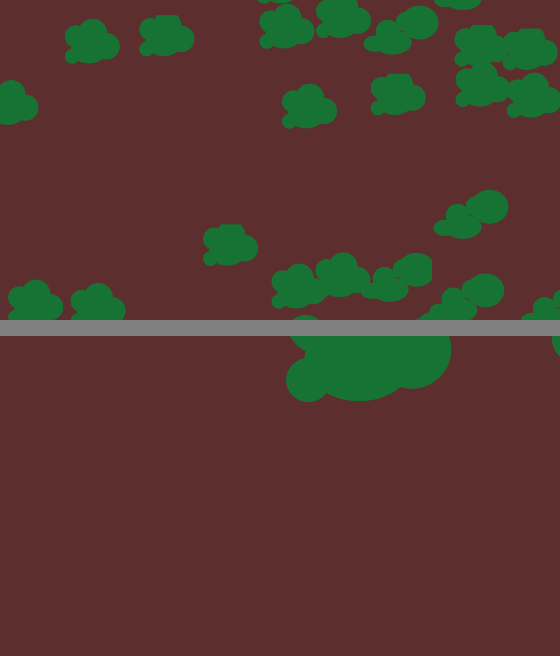
Top, the full canvas; bottom, a detail of the centre.
A WebGL 2 fragment shader for this pattern:

```glsl
#version 300 es
precision highp float;

uniform vec2 u_resolution;
out vec4 fragColor;

#define CELL 0.2
#define JITTER 0.68
#define BASE_DENSITY 0.2
#define SIDE_DENSITY 0.75
#define RIM_DENSITY 0.35
#define CROP_CHANCE 0.45
#define GROUND vec3(0.36, 0.18, 0.18)
#define LEAF vec3(0.09, 0.45, 0.20)

float hash(vec2 p) {
    return fract(sin(dot(p, vec2(127.1, 311.7))) * 43758.5453);
}

float ellipse(vec2 p, vec2 center, vec2 radii) {
    return (length((p - center) / radii) - 1.0) * min(radii.x, radii.y);
}

float circle(vec2 p, vec2 center, float radius) {
    return length(p - center) - radius;
}

// Compact clump of five lobes, sometimes cut flat on top
float roundBush(vec2 p, bool cropped) {
    float d = ellipse(p, vec2(-0.009, -0.025), vec2(0.057, 0.043));
    d = min(d, circle(p, vec2(0.002, 0.027), 0.045));
    d = min(d, circle(p, vec2(-0.050, 0.016), 0.035));
    d = min(d, circle(p, vec2(0.046, -0.014), 0.041));
    d = min(d, circle(p, vec2(-0.062, -0.046), 0.023));
    return cropped ? max(d, p.y - 0.061) : d;
}

// Two clumps rising to the right, sometimes cut flat on that side
float slantedBush(vec2 p, bool cropped) {
    float d = ellipse(p, vec2(0.057, 0.023), vec2(0.059, 0.053));
    d = min(d, circle(p, vec2(0.014, 0.025), 0.031));
    d = min(d, circle(p, vec2(-0.043, -0.005), 0.037));
    d = min(d, ellipse(p, vec2(-0.027, -0.039), vec2(0.059, 0.038)));
    d = min(d, ellipse(p, vec2(-0.084, -0.043), vec2(0.034, 0.025)));
    return cropped ? max(d, p.x - 0.105) : d;
}

// Sparse in the middle, crowded at the right corners and the rims
float density(vec2 p) {
    float side = smoothstep(0.6, 1.4, p.x) * smoothstep(0.05, 0.3, abs(p.y - 0.42));
    float rim = smoothstep(0.3, 0.5, abs(p.y - 0.5));
    return BASE_DENSITY + SIDE_DENSITY * side + RIM_DENSITY * rim;
}

// Distance to the nearest bush among the neighbouring cells
float bushes(vec2 p) {
    vec2 home = floor(p / CELL);
    float d = 1.0;
    for (int j = -1; j <= 1; j++) {
        for (int i = -1; i <= 1; i++) {
            vec2 id = home + vec2(i, j);
            vec2 center = (id + 0.5) * CELL;
            // Evenly spread threshold keeps the covered share steady
            float threshold = fract(dot(id, vec2(0.7549, 0.5698)) + 0.31);
            if (threshold > density(center)) continue;

            vec2 shift = vec2(hash(id + 3.7), hash(id + 19.3)) - 0.5;
            vec2 q = p - center - shift * JITTER * CELL;
            bool cropped = hash(id + 41.9) < CROP_CHANCE;
            float bush = hash(id + 67.1) < 0.55 ? roundBush(q, cropped) : slantedBush(q, cropped);
            d = min(d, bush);
        }
    }
    return d;
}

void main() {
    vec2 p = gl_FragCoord.xy / u_resolution.y;
    float pixel = 1.0 / u_resolution.y;
    float cover = 1.0 - smoothstep(-0.5 * pixel, 0.5 * pixel, bushes(p));
    fragColor = vec4(mix(GROUND, LEAF, cover), 1.0);
}
```
